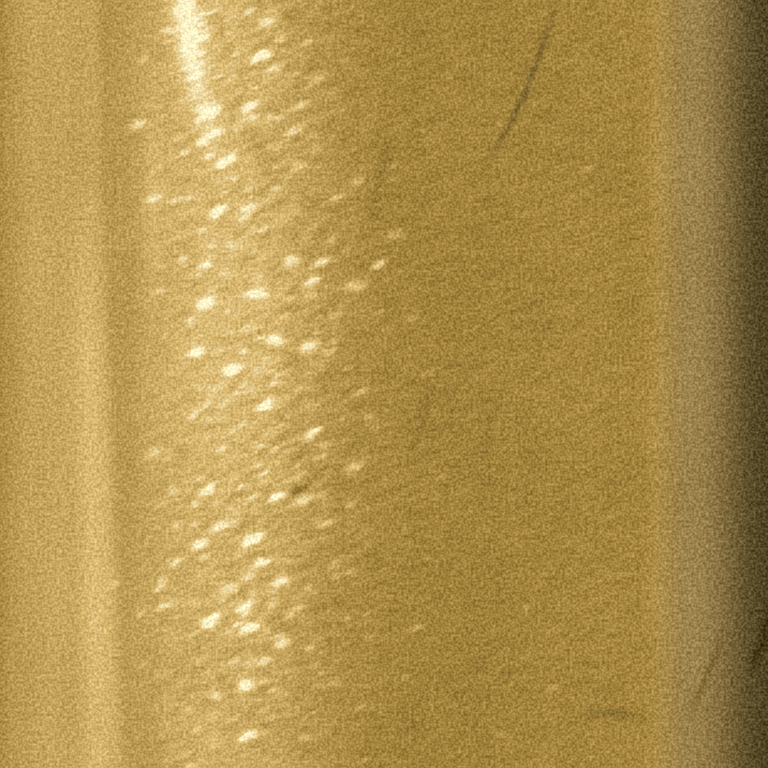
Give the GLSL for this texture, as a WebGL 1 fragment shader.

```glsl
precision highp float;
// Brushed golden surface: soft vertical bands of light, a shaded right side,
// and slanted glints scattered by jittered cells along a glowing column.
// Gradient noise adds streaks, mottling and grain; curved segments add scratches.
uniform vec2 u_resolution;

const vec3 SHADE = vec3(0.36, 0.30, 0.15);
const vec3 OCHRE = vec3(0.635, 0.512, 0.232);
const vec3 GOLD = vec3(0.85, 0.72, 0.44);
const vec3 CREAM = vec3(1.0, 0.96, 0.79);
const vec3 GREY_GOLD = vec3(0.61, 0.51, 0.30);
const vec3 EDGE_SHADE = vec3(0.31, 0.265, 0.145);
const float TILT = 0.40;
const float GRAIN_SCALE = 310.0;
const float GRAIN_AMOUNT = 0.17;
const float STREAK_AMOUNT = 0.55;

vec2 hash2(vec2 p) {
  vec3 q = fract(p.xyx * vec3(0.1031, 0.1030, 0.0973));
  q += dot(q, q.yzx + 33.33);
  return fract((q.xx + q.yz) * q.zy);
}

float cornerSlope(vec2 cell, vec2 offset) {
  float angle = 6.2832 * hash2(cell).x;
  return dot(vec2(cos(angle), sin(angle)), offset);
}

float gradientNoise(vec2 p) {
  vec2 i = floor(p), f = fract(p);
  vec2 w = f * f * f * (f * (f * 6.0 - 15.0) + 10.0);
  vec2 e = vec2(1.0, 0.0);
  return mix(mix(cornerSlope(i, f), cornerSlope(i + e, f - e), w.x),
             mix(cornerSlope(i + e.yx, f - e.yx), cornerSlope(i + 1.0, f - 1.0), w.x), w.y);
}

float bell(float x, float center, float width) {
  float d = (x - center) / width;
  return exp(-d * d);
}

// Stretched soft dots; density is the chance that a cell holds one.
float glints(vec2 p, float cells, float density, float seed) {
  vec2 q = p * vec2(cells, cells * 2.0) + seed;
  vec2 home = floor(q);
  float light = 0.0;
  for (int j = -1; j <= 1; j++) {
    for (int i = -1; i <= 1; i++) {
      vec2 cell = home + vec2(float(i), float(j));
      vec2 place = hash2(cell + 17.0);
      vec2 trait = hash2(cell + 71.0);
      vec2 d = (q - cell - place) / (vec2(0.20, 0.17) + 0.16 * trait.y);
      float present = smoothstep(trait.x, trait.x + 0.06, density);
      light += present * (0.35 + 0.65 * trait.y) * exp(-pow(dot(d, d), 1.4));
    }
  }
  return light;
}

// Dark line from a to b, bowed sideways and fading toward both ends.
float scratch(vec2 p, vec2 a, vec2 b, float bow, float width) {
  vec2 along = b - a;
  float len = length(along);
  along /= len;
  float t = dot(p - a, along) / len;
  float side = dot(p - a, vec2(-along.y, along.x)) - bow * 4.0 * t * (1.0 - t);
  float fade = smoothstep(-0.05, 0.35, t) * (1.0 - smoothstep(0.6, 1.05, t));
  return bell(side, 0.0, width) * fade;
}

// Broad light: 0 is ochre, 1 is gold, 2 is cream.
float bandLight(vec2 p) {
  float edge = mix(0.160, 0.125, p.y);
  float left = 0.62 * smoothstep(-0.025, 0.05, p.x);
  left += 0.36 * bell(p.x, edge - 0.025, 0.026) * (1.0 - smoothstep(0.5, 0.85, p.y));
  float glow = bell(p.x, 0.31, 0.125) * (0.66 + 0.28 * bell(p.y, 0.6, 0.34));
  float middle = glow + 0.34 * (1.0 - smoothstep(0.15, 0.40, p.x));
  middle -= 0.10 * bell(p.x, edge + 0.015, 0.03);
  float light = mix(left, middle, smoothstep(-0.009, 0.011, p.x - edge));
  float topStreak = bell(p.x, mix(0.285, 0.242, smoothstep(0.72, 1.0, p.y)), 0.019);
  light += 1.15 * topStreak * smoothstep(0.73, 0.97, p.y);
  light += 0.28 * bell(p.x, 0.20, 0.013) * bell(p.y, 0.77, 0.13);
  light += 0.17 * bell(p.x, 0.858, 0.016);
  return light + 0.05 * bell(p.x, 0.82, 0.12);
}

void main() {
  vec2 p = gl_FragCoord.xy / u_resolution;
  float c = cos(TILT), s = sin(TILT);
  vec2 slanted = vec2(c * p.x + s * p.y, c * p.y - s * p.x);
  vec2 rough = slanted + 0.003 * vec2(gradientNoise(p * 75.0), gradientNoise(p * 75.0 + 40.0));

  // Column of sparkle, bending slightly right at mid height.
  float column = bell(p.x, 0.32 + 0.035 * bell(p.y, 0.55, 0.25), 0.115);
  column *= 0.65 + 0.35 * smoothstep(0.0, 0.3, p.y);
  float open = smoothstep(0.15, 0.24, p.x) * (1.0 - smoothstep(0.80, 0.90, p.x));

  float light = bandLight(p);
  float streaks = gradientNoise(rough * vec2(28.0, 85.0))
                + 0.6 * gradientNoise(rough * vec2(60.0, 170.0) + 9.0);
  light += streaks * STREAK_AMOUNT * (0.13 + 0.25 * open + 0.65 * column);
  light += 0.12 * gradientNoise(p * vec2(9.0, 7.0) + 3.0);
  light += 0.13 * gradientNoise(vec2(p.x * 38.0, p.y * 2.0)) * (1.0 - smoothstep(0.1, 0.3, p.x));
  light += 1.25 * glints(rough, 23.0, 0.012 + 0.34 * column, 5.0);
  light += 0.65 * glints(rough, 39.0, 0.015 + 0.42 * column + 0.03 * open, 83.0);

  // Scratches and a small pit.
  vec2 bent = p + 0.006 * gradientNoise(p * 35.0);
  float dark = 0.50 * scratch(bent, vec2(0.625, 0.775), vec2(0.728, 1.02), -0.014, 0.0045);
  dark += 0.25 * scratch(bent, vec2(0.48, 0.70), vec2(0.515, 0.83), 0.004, 0.009);
  dark += 0.18 * scratch(bent, vec2(0.53, 0.40), vec2(0.565, 0.53), -0.004, 0.008);
  dark += 0.15 * scratch(bent, vec2(0.62, 0.39), vec2(0.66, 0.53), -0.004, 0.006);
  dark += 0.35 * scratch(bent, vec2(0.89, 0.06), vec2(0.942, 0.18), -0.005, 0.005);
  dark += 0.35 * scratch(bent, vec2(0.97, 0.11), vec2(1.01, 0.23), -0.004, 0.006);
  dark += 0.30 * scratch(bent, vec2(0.73, 0.06), vec2(0.85, 0.06), 0.012, 0.006);
  dark += 0.85 * bell(p.x, 0.387, 0.013) * bell(p.y - 0.4 * (p.x - 0.387), 0.362, 0.006);
  light -= dark;

  vec3 color = mix(OCHRE, GOLD, clamp(light, 0.0, 1.0));
  color = mix(color, CREAM, smoothstep(0.9, 2.0, light));
  color = mix(color, SHADE, clamp(-light, 0.0, 1.0));

  // Greyer side wall that falls into shadow.
  vec3 wall = mix(GREY_GOLD, EDGE_SHADE, smoothstep(0.90, 1.01, p.x));
  wall += 0.22 * (light - 0.03);
  color = mix(color, wall, smoothstep(0.845, 0.90, p.x));

  float grain = gradientNoise(p * GRAIN_SCALE) + 0.5 * gradientNoise(p * GRAIN_SCALE * 0.53 + 21.0);
  color += grain * GRAIN_AMOUNT * vec3(0.95, 0.95, 0.85);
  gl_FragColor = vec4(clamp(color, 0.0, 1.0), 1.0);
}
```
